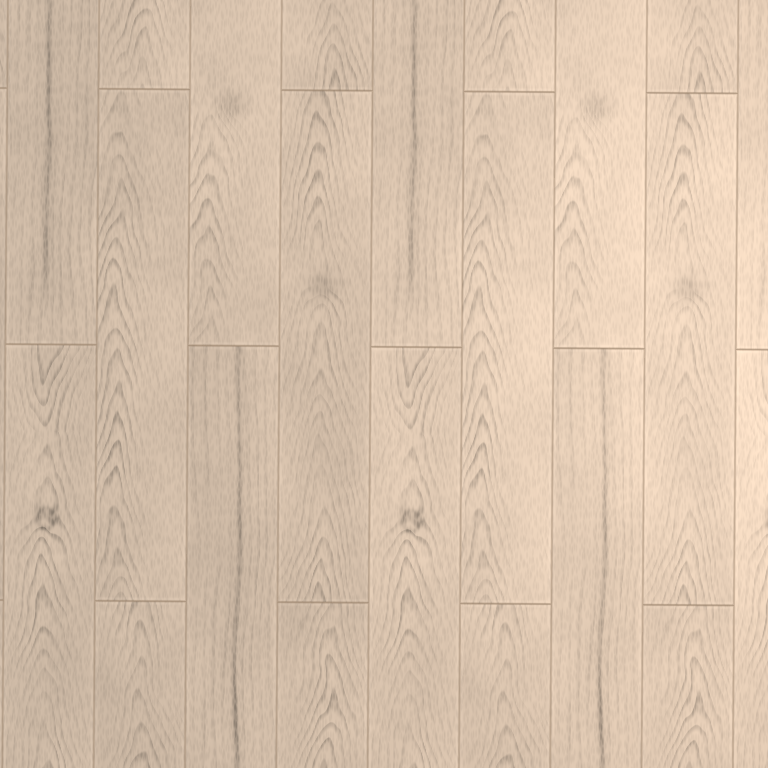
Write a three.js fragment shader that draws this texture.

```glsl
// Pale oak plank floor: half-staggered boards with cathedral grain, knots, pores and warm side light.
#define COLUMN_WIDTH 0.1189
#define PLANK_LENGTH 0.6667
#define ORIGIN vec2(0.003, 0.552)
#define TILT 0.0073
#define SEAM_WIDTH 0.0022
#define RINGS vec2(12.0, 17.0)
#define PORES vec2(34.0, 50.0)
#define RING_DEPTH 0.15
#define PORE_DEPTH 0.034
#define MOTTLE_DEPTH 0.026
#define OAK vec3(1.0, 0.895, 0.794)
#define SEAM_COLOR vec3(0.61, 0.52, 0.43)

varying vec2 vUv;

vec2 hash2(vec2 p) {
  vec3 q = fract(vec3(p.xyx) * vec3(0.1031, 0.1030, 0.0973));
  q += dot(q, q.yzx + 33.33);
  return fract((q.xx + q.yz) * q.zy);
}

// Layered sines, roughly -1 to 1
float sway(vec2 p) {
  float sum = 0.0, amp = 0.5;
  for (int i = 0; i < 4; i++) {
    p = mat2(0.8, 0.6, -0.6, 0.8) * p * 1.7 + 1.3;
    sum += amp * sin(p.x + 1.3 * sin(p.y));
    amp *= 0.6;
  }
  return sum;
}

// Cellular noise: distance to the nearest scattered point
float cells(vec2 p) {
  vec2 cell = floor(p), f = fract(p);
  float nearest = 2.0;
  for (int j = -1; j <= 1; j++) {
    for (int i = -1; i <= 1; i++) {
      vec2 g = vec2(float(i), float(j));
      nearest = min(nearest, length(g + hash2(cell + g) - f));
    }
  }
  return nearest;
}

// Growth line: slow rise, quick soft fall
float growthLine(float phase) {
  float t = fract(phase);
  return smoothstep(0.42, 0.86, t) * (1.0 - smoothstep(0.86, 1.0, t));
}

// Straight grain with one dark wandering streak
float straightGrain(vec2 p, float id) {
  float x = p.x + 0.04 * sway(vec2(id, p.y * 4.0)) + (id < 1.0 ? 0.05 : -0.06);
  float lines = growthLine(9.0 * x + 0.6 * sway(vec2(x * 3.0, p.y * 3.0 + id)));
  float patchy = 0.55 + 0.45 * sway(vec2(x * 5.0 + id, p.y * 4.0));
  float streak = exp(-x * x * 1500.0) * (0.8 + 0.4 * sway(vec2(id, p.y * 6.0)));
  float halo = 0.16 * exp(-x * x * 60.0);
  return 0.45 * lines * patchy + (1.1 * streak + halo) * smoothstep(0.02, 0.2, p.y);
}

// Nested arches that rise along the heart of the board and bend around a knot
float archedGrain(vec2 p, float id) {
  float axis = id < 2.5 ? -0.28 : 0.03 * (id - 5.0);
  float x = p.x - axis + 0.06 * sway(vec2(id * 3.0, p.y * 6.0));
  float rise = id == 4.0 ? min(p.y, 1.66 - p.y) : p.y;

  float knotAlong = id < 2.5 ? 0.47 : (id < 3.5 ? 0.617 : 0.66);
  vec2 k = vec2(p.x + 0.04, (p.y - knotAlong) * PLANK_LENGTH / COLUMN_WIDTH);
  float hasKnot = step(abs(id - 3.0), 1.5);
  float bend = hasKnot * exp(-dot(k, k) * 28.0);

  float phase = RINGS.x * sqrt(x * x + 0.004) + RINGS.y * rise + 1.5 * bend;
  phase += 0.65 * sway(vec2(x * 4.0 + id, p.y * 8.0));
  float heart = 0.16 + 0.84 * exp(-x * x * 13.0);
  float patchy = 0.65 + 0.5 * sway(vec2(p.x * 3.0, p.y * 6.0 + id * 2.0));
  float fade = (p.y - 0.27) / 0.2;
  float reach = id == 2.0 ? 0.15 + 0.85 * exp(-fade * fade) : 1.0;
  float smudge = hasKnot * exp(-dot(k, k) * 40.0) * (id == 4.0 ? 0.15 : 0.7);
  float rim = (length(k * vec2(1.0, 0.8)) - 0.09) / 0.025;
  float knotRing = id == 4.0 ? 0.6 * exp(-rim * rim) : 0.0;
  return growthLine(phase) * heart * max(patchy, 0.1) * reach + smudge + knotRing;
}

void main() {
  // Board layout: a four-column cycle, alternate columns shifted by half a board
  vec2 floorPos = vUv + TILT * vec2(-vUv.y, vUv.x) - ORIGIN;
  vec2 grid = floorPos / vec2(COLUMN_WIDTH, PLANK_LENGTH);
  float column = floor(grid.x);
  grid.y += 0.5 * mod(column, 2.0);
  vec2 local = fract(grid);
  float id = mod(column, 4.0) + 4.0 * mod(floor(grid.y), 2.0);
  vec2 p = vec2(local.x - 0.5, local.y);

  // Light falls from the right and dims toward the lower left
  vec2 toGlow = (vUv - vec2(0.95, 0.54)) / vec2(0.42, 0.46);
  float tone = 0.800 + 0.055 * vUv.x + 0.020 * vUv.y + 0.110 * exp(-dot(toGlow, toGlow));
  tone += 0.030 * (hash2(vec2(id, 5.0)).x - 0.5);
  tone += MOTTLE_DEPTH * sway(p * vec2(1.3, 4.0) + id * 4.0);
  tone += 0.4 * MOTTLE_DEPTH * sway(p * vec2(5.0, 17.0) + id * 2.0);

  // Grain and pores
  float grain = mod(id, 6.0) == 0.0 ? straightGrain(p, id) : archedGrain(p, id);
  float pore = 1.0 - smoothstep(0.12, 0.6, cells(p * PORES + id * 37.0));
  float fiber = sway(p * vec2(38.0, 55.0) + id * 9.0);
  tone -= RING_DEPTH * max(grain, 0.0) * (0.8 + 0.3 * pore);
  tone -= PORE_DEPTH * (pore - 0.4) + 0.007 * fiber;
  vec3 color = OAK * tone + vec3(-0.008, 0.0, 0.004) * (1.0 - vUv.x);

  // Fine soft seams with a pale bevel beside them
  vec2 edge = min(local, 1.0 - local) * vec2(COLUMN_WIDTH, PLANK_LENGTH);
  vec2 seam = 1.0 - smoothstep(vec2(0.0), vec2(SEAM_WIDTH), edge);
  vec2 bevel = smoothstep(vec2(0.001), vec2(0.003), edge) * (1.0 - smoothstep(vec2(0.003), vec2(0.006), edge));
  color += 0.022 * max(bevel.x, bevel.y);
  color = mix(color, SEAM_COLOR, max(0.5 * seam.x, 0.68 * seam.y));

  gl_FragColor = vec4(color, 1.0);
}
```
